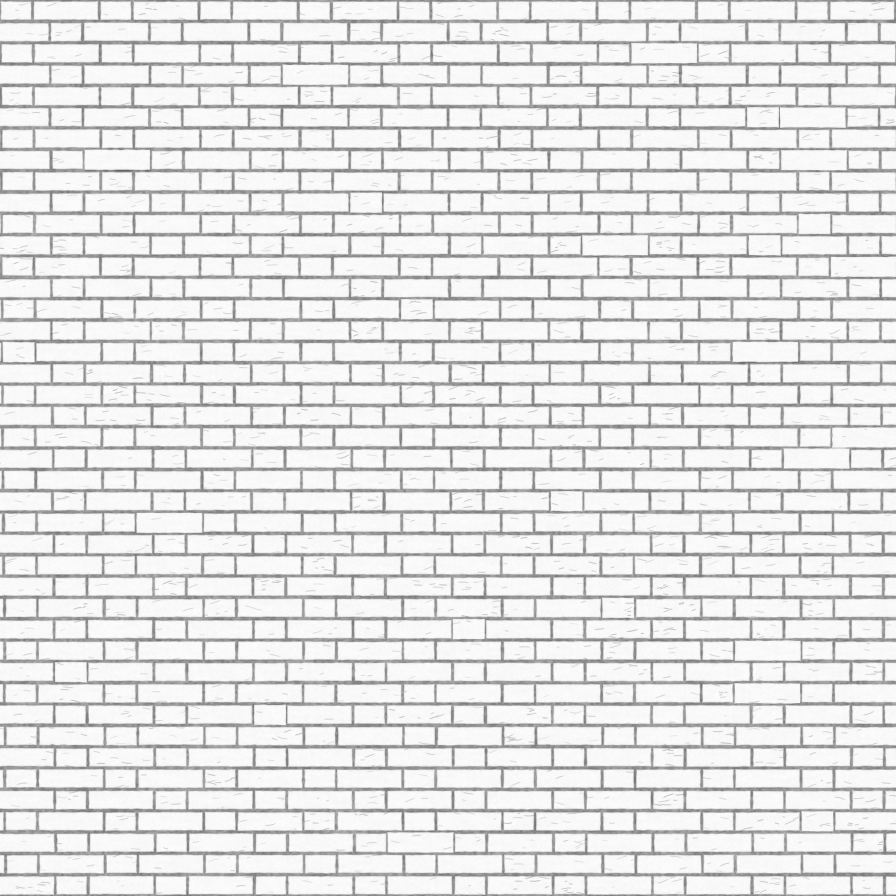
A three.js fragment shader for this texture:

```glsl
// White brick wall in Flemish bond with grey mortar, fine scratches and slight wear.
varying vec2 vUv;

const float ROWS = 42.0;          // courses down the canvas
const float BONDS = 9.0;          // header and stretcher pairs across
const float HEADER = 0.33;        // header share of one pair
const float DRIFT = 0.058;        // sideways lean over the full height, in pairs
const vec2 JOINT = vec2(0.0029, 0.0036);
const float SOFT = 0.0011;        // edge softness
const float WOBBLE = 0.0007;      // unevenness of brick edges
const float OUTLINED = 0.02;      // share of bricks with a thin joint
const float WORN = 0.14;          // share of heavily scratched bricks
const int SCRATCHES = 6;
const float SCRATCH_WIDTH = 0.0007;
const vec3 BRICK = vec3(0.992);
const vec3 MORTAR_DARK = vec3(0.42);
const vec3 MORTAR_LIGHT = vec3(0.66);
const vec3 SCRATCH = vec3(0.66);

float hash(vec2 p) {
  return fract(sin(dot(p, vec2(127.1, 311.7))) * 43758.5453);
}

float noise(vec2 p) {
  vec2 i = floor(p);
  vec2 f = fract(p);
  f = f * f * (3.0 - 2.0 * f);
  return mix(mix(hash(i), hash(i + vec2(1.0, 0.0)), f.x),
             mix(hash(i + vec2(0.0, 1.0)), hash(i + vec2(1.0, 1.0)), f.x), f.y);
}

float boxDistance(vec2 p, vec2 halfSize) {
  vec2 q = abs(p) - halfSize;
  return length(max(q, 0.0)) + min(max(q.x, q.y), 0.0);
}

// Short, slightly bent strokes scattered over one brick
float scratches(vec2 p, vec2 size, vec2 id) {
  float worn = step(hash(id + 7.3), WORN);
  float ink = 0.0;
  for (int i = 0; i < SCRATCHES; i++) {
    vec2 seed = id + float(i) * vec2(17.3, 5.9);
    vec2 centre = (vec2(hash(seed), hash(seed + 1.7)) - 0.5) * size * 0.85;
    float reach = mix(0.002, 0.008, hash(seed + 3.1));
    float tilt = (hash(seed + 4.3) - 0.4) * 0.7;
    float bend = (hash(seed + 5.7) - 0.5) * 50.0;
    vec2 q = p - centre;
    float across = abs(q.y - tilt * q.x - bend * q.x * q.x);
    float line = 1.0 - smoothstep(0.0, SCRATCH_WIDTH + SOFT * 0.5, across);
    float taper = 1.0 - smoothstep(reach * 0.5, reach, abs(q.x));
    float present = step(hash(seed + 8.9), mix(0.32, 0.9, worn));
    float strength = mix(0.2, 0.5, hash(seed + 9.7)) + 0.15 * worn;
    ink = max(ink, line * taper * present * strength);
  }
  return ink;
}

void main() {
  // Course and header or stretcher cell
  float down = (1.0 - vUv.y) * ROWS;
  float row = floor(down);
  float shift = 0.5 * mod(row, 2.0) + DRIFT * row / ROWS
              + (hash(vec2(row, 2.5)) - 0.5) * 0.014;
  float along = vUv.x * BONDS - shift;
  float pair = floor(along);
  float part = along - pair;
  float isStretcher = step(HEADER, part);
  vec2 id = vec2(pair * 2.0 + isStretcher, row);

  // Brick in canvas units, measured from its centre
  float share = mix(HEADER, 1.0 - HEADER, isStretcher);
  float middle = mix(0.5 * HEADER, 0.5 + 0.5 * HEADER, isStretcher);
  vec2 size = vec2(share / BONDS, 1.0 / ROWS);
  vec2 p = vec2((part - middle) / BONDS, (0.5 - fract(down)) / ROWS);

  // Uneven brick edge, with a narrower joint around a few bricks
  float outlined = step(hash(id + 21.7), OUTLINED);
  vec2 joint = JOINT * mix(1.0, 0.3, outlined);
  vec2 offset = (vec2(hash(id + 2.9), hash(id + 6.1)) - 0.5) * 0.0005;
  float edge = boxDistance(p - offset, 0.5 * (size - joint));
  edge += (noise(vUv * vec2(170.0, 210.0)) - 0.5) * WOBBLE;
  float mortarMask = smoothstep(-SOFT, SOFT, edge);

  // Brick face: fine grain, faint streaks and scratches
  float grain = noise(vUv * 480.0);
  vec3 face = BRICK - 0.018 * grain;
  face -= 0.012 * noise(vUv * vec2(60.0, 240.0) + 31.0);
  face = mix(face, SCRATCH, scratches(p, size, id));
  face -= 0.05 * smoothstep(-0.0026, 0.0, edge) * grain;

  // Mottled mortar, darker where it meets the brick
  float mottle = 0.6 * noise(vUv * 330.0 + 11.0) + 0.4 * noise(vUv * 45.0);
  vec3 mortar = mix(MORTAR_DARK, MORTAR_LIGHT, mottle);
  mortar += 0.05 * smoothstep(0.0005, 0.0017, edge);
  mortar -= 0.1 * outlined;

  gl_FragColor = vec4(mix(face, mortar, mortarMask), 1.0);
}
```
